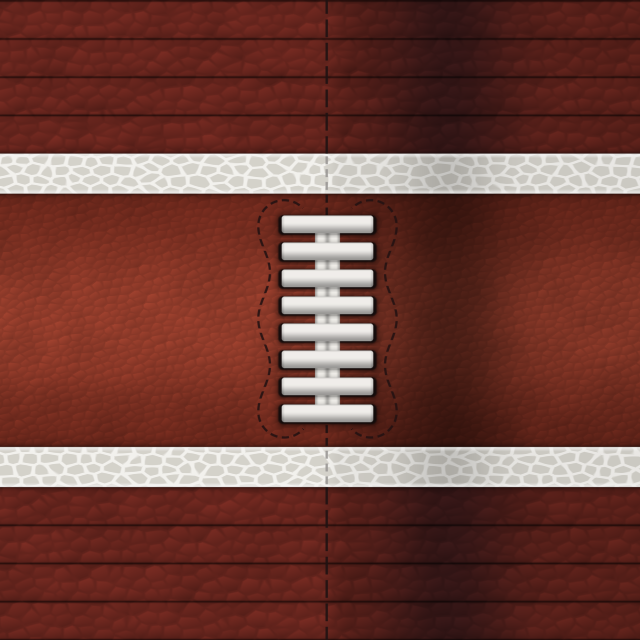
This texture is drawn by a WebGL 2 fragment shader. Its source:

```glsl
#version 300 es
precision highp float;
// Stitched leather ball panels with two white stripes and a ladder of laces.
uniform vec2 u_resolution;
out vec4 fragColor;

const float SEAM_X = 0.5105;
const float STRIPE_Y = 0.2292;   // distance of each stripe from mid height
const float STRIPE_HALF = 0.0313;
const float QUILT_STEP = 0.0597;
const float LACE_STEP = 0.0422;
const vec2 LACE_MID = vec2(0.5117, 0.5018);
const vec2 LACE_HALF = vec2(0.0716, 0.0138);

vec2 hash2(vec2 p) {
  return fract(sin(vec2(dot(p, vec2(127.1, 311.7)), dot(p, vec2(269.5, 183.3)))) * 43758.55);
}

float valueNoise(vec2 p) {
  vec2 i = floor(p), f = fract(p);
  f = f * f * (3.0 - 2.0 * f);
  return mix(mix(hash2(i).x, hash2(i + vec2(1, 0)).x, f.x),
             mix(hash2(i + vec2(0, 1)).x, hash2(i + vec2(1, 1)).x, f.x), f.y);
}

// Pebble cells: xy = offset from the cell centre, z = gap to the cell border.
vec3 pebbles(vec2 p, float jitter) {
  vec2 cell = floor(p), nearest = vec2(0);
  float d1 = 9.0, d2 = 9.0;
  for (int j = -1; j <= 1; j++)
    for (int i = -2; i <= 2; i++) {
      vec2 id = cell + vec2(i, j);
      vec2 site = id + 0.5 + (hash2(id) - 0.5) * jitter;
      site.x += 0.5 * mod(id.y, 2.0) - 0.25;
      vec2 r = p - site;
      float d = length(r);
      if (d < d1) { d2 = d1; d1 = d; nearest = r; }
      else d2 = min(d2, d);
    }
  return vec3(nearest, d2 - d1);
}

// Light and dark flanks of embossed pebbles.
float emboss(vec2 p, float jitter) {
  vec3 c = pebbles(p, jitter);
  float dome = smoothstep(0.0, 0.3, c.z);
  return dot(c.xy, vec2(-0.35, 0.8)) * dome - 0.25 * (1.0 - dome);
}

float fill(float d, float px) { return 1.0 - smoothstep(-px, px, d); }

float box(vec2 p, vec2 halfSize, float radius) {
  vec2 q = abs(p) - halfSize + radius;
  return length(max(q, 0.0)) + min(max(q.x, q.y), 0.0) - radius;
}

float dash(float s, float period, float on, float px) {
  return fill(abs(fract(s / period) - 0.5) * period - 0.5 * on * period, px);
}

// Wavy stitch line that ends in a round hook above and below the laces.
float stitching(vec2 p, float px) {
  vec2 q = abs(p);
  const vec2 hook = vec2(0.0677, 0.1450);
  const float radius = 0.0404;
  float k = 3.14159 / 0.0725;
  float wave = 0.099 + 0.0091 * cos(k * q.y);
  float slope = 0.0091 * k * sin(k * q.y);
  float d = abs(q.x - wave) / sqrt(1.0 + slope * slope), s = p.y;
  if (q.y > hook.y) {
    vec2 r = q - hook;
    float angle = atan(r.y, r.x);
    d = abs(length(r) - radius) + step(2.4, angle);
    s = hook.y + angle * radius;
  }
  return fill(d - 0.0018, px) * dash(s, 0.0183, 0.62, px);
}

vec3 leather(vec2 uv, float side, float px) {
  float inner = fill(side - STRIPE_Y, px);
  float spread = uv.x < 0.70 ? 0.105 : 0.10;
  float fold = exp(-pow((uv.x - 0.70) / spread, 2.0));
  float right = smoothstep(SEAM_X - 0.01, SEAM_X + 0.04, uv.x);
  // Middle panel glows at mid height, outer panels stay dark.
  vec3 mid = mix(vec3(0.55, 0.225, 0.16), vec3(0.41, 0.15, 0.105), smoothstep(0.02, 0.21, side));
  mid *= (1.0 - 0.10 * right) * (1.0 - 0.42 * fold);
  vec3 outer = vec3(0.405, 0.145, 0.115) * (1.0 - 0.13 * right);
  outer = mix(outer, vec3(0.17, 0.075, 0.08), 0.85 * fold);
  vec3 color = mix(outer, mid, inner);
  vec2 slanted = vec2(uv.x + 0.25 * uv.y, uv.y - 0.22 * uv.x);
  float bumps = mix(emboss(uv * vec2(37, 52), 0.8) * 0.27,
                    emboss(slanted * vec2(56, 86), 0.7) * 0.19, inner);
  color *= 1.02 + bumps + 0.10 * (valueNoise(uv * 24.0) - 0.5);
  // Quilted grooves across the outer panels.
  float row = (side - STRIPE_Y - STRIPE_HALF) / QUILT_STEP;
  float gap = (row - round(row)) * QUILT_STEP;
  float groove = exp(-pow(gap / 0.0018, 2.0)) + 0.25 * exp(-abs(gap) / 0.008);
  color *= 1.0 - 0.45 * groove * (1.0 - inner) * step(0.5, row);
  float edge = abs(side - STRIPE_Y) - STRIPE_HALF;
  return color * (1.0 - 0.5 * exp(-max(edge, 0.0) / 0.004));
}

vec3 stripe(vec2 uv, float across) {
  float cell = smoothstep(0.10, 0.32, pebbles(uv * vec2(36, 62), 0.65).z);
  vec3 color = mix(vec3(0.95, 0.945, 0.93), vec3(0.81, 0.80, 0.77), cell * 0.85);
  color *= 1.0 - 0.15 * exp(-pow((uv.x - 0.70) / 0.07, 2.0));
  color *= 1.0 - 0.04 * smoothstep(SEAM_X, SEAM_X + 0.02, uv.x);
  return mix(color, vec3(0.96), 0.6 * smoothstep(0.75, 0.95, abs(across)));
}

vec3 laces(vec3 color, vec2 p, float px) {
  float row = clamp(floor(p.y / LACE_STEP), -4.0, 3.0) + 0.5;
  vec2 q = vec2(p.x, p.y - row * LACE_STEP);
  // Soft shadow and dark holes under the bars.
  float shade = box(q + vec2(0, 0.002), LACE_HALF + vec2(0.003, 0.0), 0.006);
  color *= 1.0 - 0.6 * exp(-max(shade, 0.0) / 0.005);
  float hole = box(q + vec2(0, 0.001), LACE_HALF + vec2(0.005, 0.0012), 0.007);
  color = mix(color, vec3(0.07, 0.045, 0.045), 0.92 * fill(hole, 0.0022));
  // Upright strap with a centre groove.
  float strap = box(p, vec2(0.0195, 3.5 * LACE_STEP), 0.002);
  float tone = 0.95 - 0.25 * exp(-pow(p.x / 0.004, 2.0)) - 0.25 * smoothstep(0.013, 0.0195, abs(p.x));
  tone *= 1.0 - 0.3 * exp(-max(shade, 0.0) / 0.003);
  color = mix(color, vec3(1.0, 0.99, 0.97) * tone, fill(strap, px));
  // Rounded crossbars, lit from above.
  float bar = box(q, LACE_HALF, 0.0045), v = q.y / LACE_HALF.y;
  tone = mix(0.60, 0.94, smoothstep(-1.0, 0.25, v)) - 0.10 * smoothstep(0.75, 1.0, v);
  tone -= 0.13 * smoothstep(0.92, 1.0, abs(q.x) / LACE_HALF.x);
  return mix(color, vec3(1.0, 0.99, 0.975) * tone, fill(bar, px));
}

void main() {
  vec2 uv = gl_FragCoord.xy / u_resolution;
  float px = 0.75 / min(u_resolution.x, u_resolution.y);
  float side = abs(uv.y - 0.4995);
  float across = (side - STRIPE_Y) / STRIPE_HALF;
  float onStripe = fill(abs(side - STRIPE_Y) - STRIPE_HALF, px);
  vec3 color = mix(leather(uv, side, px), stripe(uv, across), onStripe);
  // Dashed centre seam, faint where it crosses the stripes.
  float seam = fill(abs(uv.x - SEAM_X) - 0.0019, px);
  float dashes = across > 1.0 ? dash(side, 0.0365, 0.76, px) : dash(side, 0.0200, 0.62, px);
  vec3 thread = mix(vec3(0.12, 0.07, 0.07), vec3(0.60, 0.59, 0.58), onStripe);
  color = mix(color, thread, seam * dashes * 0.9 * step(0.15, side));
  vec2 p = uv - LACE_MID;
  color = mix(color, vec3(0.14, 0.07, 0.07), 0.9 * stitching(p, px));
  fragColor = vec4(laces(color, p, px), 1.0);
}
```
